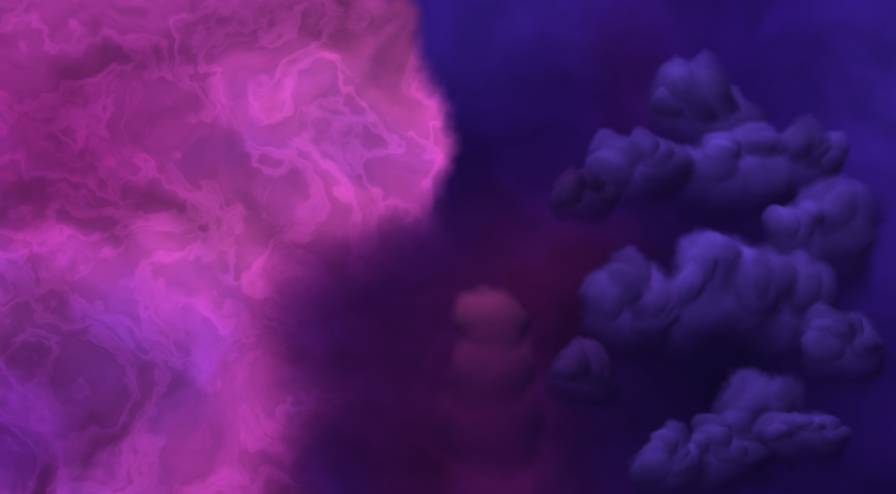
Give the GLSL for this background, as a Shadertoy shader.

```glsl
// Billowing magenta smoke on the left meeting dark blue smoke puffs on the right.
const vec3 NIGHT = vec3(0.12, 0.045, 0.32);
const vec3 SHADOW = vec3(0.06, 0.03, 0.16);
const vec3 INDIGO = vec3(0.22, 0.12, 0.57);
const vec3 PERIWINKLE = vec3(0.43, 0.29, 0.88);
const vec3 PLUM = vec3(0.27, 0.055, 0.26);
const vec3 MAGENTA = vec3(0.58, 0.19, 0.55);
const vec3 ROSE = vec3(0.73, 0.30, 0.62);
const vec3 CRIMSON = vec3(0.50, 0.10, 0.43);
const vec3 VIOLET = vec3(0.39, 0.17, 0.61);

// Main blue billows: centre and radius, ordered back to front.
const int PUFFS = 15;
const vec3 BILLOWS[PUFFS] = vec3[PUFFS](
    vec3(1.42, 0.76, 0.11), vec3(1.62, 0.67, 0.09), vec3(1.49, 0.63, 0.14),
    vec3(1.31, 0.63, 0.10), vec3(1.19, 0.58, 0.07), vec3(1.67, 0.49, 0.14),
    vec3(1.60, 0.36, 0.14), vec3(1.45, 0.38, 0.15), vec3(1.28, 0.36, 0.12),
    vec3(1.70, 0.29, 0.10), vec3(1.19, 0.23, 0.08), vec3(1.54, 0.12, 0.12),
    vec3(1.65, 0.10, 0.10), vec3(1.46, 0.05, 0.10), vec3(1.36, 0.06, 0.09));

float hash(vec2 p) {
    vec3 q = fract(vec3(p.xyx) * 0.1031);
    q += dot(q, q.yzx + 33.33);
    return fract((q.x + q.y) * q.z);
}

float noise(vec2 p) {
    vec2 i = floor(p), f = fract(p);
    f = f * f * (3.0 - 2.0 * f);
    float low = mix(hash(i), hash(i + vec2(1, 0)), f.x);
    float high = mix(hash(i + vec2(0, 1)), hash(i + vec2(1, 1)), f.x);
    return mix(low, high, f.y);
}

float fbm(vec2 p) {
    float sum = 0.0, gain = 0.5;
    for (int i = 0; i < 5; i++) {
        sum += gain * noise(p);
        p = mat2(1.6, 1.2, -1.2, 1.6) * p + 7.3;
        gain *= 0.5;
    }
    return sum;
}

vec2 swirl(vec2 p, float scale) {
    return vec2(fbm(p * scale), fbm(p * scale + 19.7)) - 0.48;
}

float glow(vec2 p, vec2 centre, vec2 size) {
    vec2 q = (p - centre) / size;
    return exp(-dot(q, q));
}

// A ball of smoke lit from above, dissolving into shade below.
vec3 puff(vec3 under, vec2 p, vec2 centre, float radius, vec3 lit, float density) {
    vec2 n = (p - centre) / radius;
    float d = length(n);
    float depth = sqrt(max(1.0 - d * d, 0.0));
    float light = clamp(dot(vec3(n, depth), vec3(-0.2, 0.75, 0.45)), 0.0, 1.0);
    float cover = smoothstep(1.0, 0.7, d) * smoothstep(-1.1, 0.1, n.y);
    return mix(under, mix(SHADOW, lit, light), cover * density);
}

vec3 backdrop(vec2 p) {
    vec3 col = NIGHT;
    col = mix(col, INDIGO * 1.05, 0.8 * glow(p, vec2(1.05, 1.0), vec2(0.26, 0.17)));
    col = mix(col, INDIGO, 0.85 * glow(p, vec2(1.85, 0.78), vec2(0.22, 0.4)));
    col = mix(col, vec3(0.15, 0.04, 0.26), 0.7 * glow(p, vec2(1.27, 0.83), vec2(0.14, 0.2)));
    col = mix(col, PLUM, 0.9 * glow(p, vec2(1.1, 0.42), vec2(0.21, 0.15)));
    col = mix(col, PLUM, 0.95 * glow(p, vec2(0.98, 0.1), vec2(0.28, 0.32)));
    col = mix(col, vec3(0.18, 0.045, 0.24), 0.9 * glow(p, vec2(0.76, 0.3), vec2(0.18, 0.32)));
    return mix(col, SHADOW, 0.9 * glow(p, vec2(1.45, 0.22), vec2(0.36, 0.3)));
}

vec3 blueSmoke(vec3 col, vec2 p) {
    float grain = 0.68 + 0.65 * fbm(p * 13.0);
    for (int i = 0; i < PUFFS; i++) {
        vec3 b = BILLOWS[i];
        vec3 lit = mix(vec3(0.32, 0.13, 0.46), PERIWINKLE, smoothstep(1.12, 1.35, b.x));
        lit *= grain * (0.72 + 0.28 * glow(b.xy, vec2(1.47, 0.45), vec2(0.24)));
        col = puff(col, p, b.xy, b.z, lit, 0.85);
        // Smaller lobes crowd the upper rim.
        for (int j = 0; j < 6; j++) {
            vec2 seed = vec2(float(i) * 3.1, float(j) * 5.7);
            float angle = 0.1 + 0.5 * (float(j) + hash(seed));
            float size = b.z * mix(0.3, 0.6, hash(seed + 8.0));
            float reach = b.z * mix(0.4, 0.75, hash(seed + 3.0));
            col = puff(col, p, b.xy + reach * vec2(cos(angle), sin(angle)), size, lit, 0.65);
        }
    }
    return col;
}

vec3 pinkSmoke(vec3 col, vec2 p, vec2 q) {
    // Left bank joined to a round lobe at the upper centre.
    float bank = q.x - 0.64 - 0.1 * smoothstep(0.6, 1.0, q.y) + 0.03 * cos(q.y * 18.0);
    float lobe = length(q - vec2(0.72, 0.74)) - 0.22;
    float blend = clamp(0.5 + 0.5 * (lobe - bank) / 0.16, 0.0, 1.0);
    float edge = mix(lobe, bank, blend) - 0.16 * blend * (1.0 - blend);
    float low = 1.0 - smoothstep(0.45, 0.65, p.y);
    float softness = mix(0.03, 0.1, low);
    float wisps = fbm(q * 5.0 + 2.5 * swirl(p, 3.0));
    float strands = abs(fbm(q * 9.0 + 3.0 * swirl(p, 5.0) + 4.0) - 0.48);
    vec3 pink = mix(MAGENTA, ROSE, 0.7 * glow(q, vec2(0.72, 0.8), vec2(0.24, 0.24)));
    pink = mix(pink, ROSE, 0.5 * glow(q, vec2(0.42, 0.52), vec2(0.2, 0.14)));
    pink = mix(pink, CRIMSON, 0.6 * glow(q, vec2(0.05, 0.72), vec2(0.28, 0.18)));
    pink = mix(pink, VIOLET, 1.3 * wisps * glow(q, vec2(0.2, 0.28), vec2(0.22, 0.14)));
    pink = mix(pink, vec3(0.27, 0.08, 0.41), 0.8 * glow(q, vec2(0.0, 0.1), vec2(0.2, 0.14)));
    pink = mix(pink, vec3(0.36, 0.09, 0.33), 0.85 * low * smoothstep(-0.16, 0.03, edge));
    pink = mix(pink, VIOLET, 0.3 * smoothstep(0.5, 0.75, fbm(q * 4.0 + 31.0)));
    pink *= 0.54 + 0.9 * wisps + 0.16 * smoothstep(0.14, 0.0, strands);
    return mix(col, pink, smoothstep(softness, -softness, edge));
}

void mainImage(out vec4 fragColor, in vec2 fragCoord) {
    vec2 p = fragCoord / iResolution.y;
    vec2 soft = p + 0.16 * swirl(p, 5.0), curl = p + 0.1 * swirl(p, 7.0);
    vec3 col = backdrop(soft) * (0.62 + 0.8 * fbm(soft * 6.0));
    col = blueSmoke(col, curl);
    // Rose plume rising at the centre.
    for (int i = 2; i >= 0; i--) {
        float k = float(i);
        vec3 lit = mix(vec3(0.58, 0.21, 0.48), PLUM * 1.3, k * 0.45);
        col = puff(col, curl, vec2(0.99 + 0.01 * k, 0.34 - 0.1 * k), 0.09 + 0.02 * k, lit, 0.75);
    }
    fragColor = vec4(pinkSmoke(col, p, soft), 1.0);
}
```
